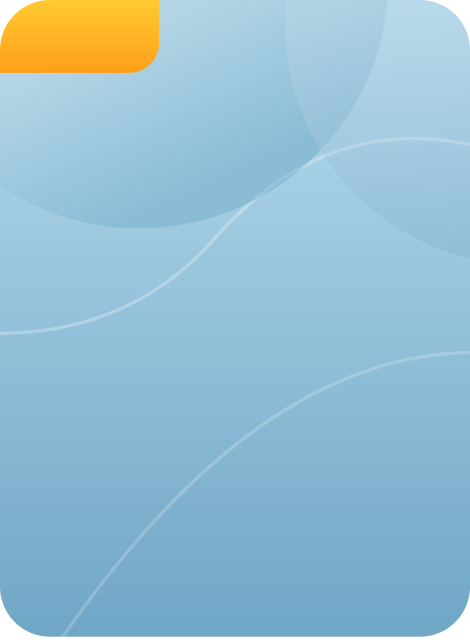
Reproduce this background procedurally as a Shadertoy shader.

```glsl
// A pale blue rounded card with two large shaded discs, a warm corner tab
// and thin translucent curves. Shapes are distance functions blended in
// layers; the curves are quadratic Beziers walked as short segments.

const float CANVAS_HEIGHT = 768.0;  // design units from top to bottom
const vec2 CARD_SIZE = vec2(564.0, 764.0);
const int CURVE_STEPS = 32;

const vec3 SKY_TOP = vec3(0.722, 0.867, 0.933);
const vec3 SKY_BOTTOM = vec3(0.439, 0.651, 0.776);
const vec3 LEFT_LIGHT = vec3(0.702, 0.835, 0.898);
const vec3 LEFT_DARK = vec3(0.541, 0.739, 0.839);
const vec3 RIGHT_LIGHT = vec3(0.729, 0.839, 0.908);
const vec3 RIGHT_DARK = vec3(0.533, 0.708, 0.806);
const vec3 TAB_TOP = vec3(1.0, 0.79, 0.19);
const vec3 TAB_BOTTOM = vec3(1.0, 0.625, 0.1);
const vec3 WHITE = vec3(1.0);

// Linear gradient between two positions along a direction
vec3 gradient(vec2 p, vec2 direction, float start, float end, vec3 a, vec3 b) {
    float t = (dot(p, normalize(direction)) - start) / (end - start);
    return mix(a, b, clamp(t, 0.0, 1.0));
}

float roundedBox(vec2 p, vec2 center, vec2 halfSize, float radius) {
    vec2 q = abs(p - center) - halfSize + radius;
    return length(max(q, 0.0)) + min(max(q.x, q.y), 0.0) - radius;
}

float segment(vec2 p, vec2 a, vec2 b) {
    vec2 ab = b - a;
    float h = clamp(dot(p - a, ab) / dot(ab, ab), 0.0, 1.0);
    return length(p - a - ab * h);
}

vec2 bezier(vec2 a, vec2 control, vec2 b, float t) {
    return mix(mix(a, control, t), mix(control, b, t), t);
}

float curveDistance(vec2 p, vec2 a, vec2 control, vec2 b) {
    float nearest = 1e5;
    vec2 previous = a;
    for (int i = 1; i <= CURVE_STEPS; i++) {
        vec2 next = bezier(a, control, b, float(i) / float(CURVE_STEPS));
        nearest = min(nearest, segment(p, previous, next));
        previous = next;
    }
    return nearest;
}

// Antialiased coverage of a signed distance
float coverage(float d, float pixel) {
    return clamp(0.5 - d / pixel, 0.0, 1.0);
}

void mainImage(out vec4 fragColor, in vec2 fragCoord) {
    float pixel = CANVAS_HEIGHT / iResolution.y;
    vec2 p = vec2(fragCoord.x, iResolution.y - fragCoord.y) * pixel;

    // Sky
    vec2 down = vec2(0.0, 1.0);
    vec3 color = gradient(p, down, 0.0, CARD_SIZE.y, SKY_TOP, SKY_BOTTOM);

    // Discs
    float leftDisc = coverage(length(p - vec2(167.0, -25.0)) - 299.0, pixel);
    float rightDisc = coverage(length(p - vec2(631.0, 29.0)) - 289.0, pixel);
    vec3 leftColor = gradient(p, vec2(0.42, 0.91), 100.0, 305.0,
                              LEFT_LIGHT, LEFT_DARK);
    vec3 rightColor = gradient(p, vec2(0.12, 0.99), 60.0, 370.0,
                               RIGHT_LIGHT, RIGHT_DARK);
    color = mix(color, leftColor, leftDisc);
    color = mix(color, rightColor, 0.5 * rightDisc);

    // Upper wave, dimmed where the discs veil it
    vec2 waveJoin = vec2(255.0, 289.0);
    float wave = min(
        curveDistance(p, vec2(-2.0, 400.0), vec2(155.0, 400.0), waveJoin),
        curveDistance(p, waveJoin, vec2(390.0, 135.0), vec2(566.0, 174.0)));
    float waveAlpha = 0.27 * mix(1.0, 0.4, leftDisc) * mix(1.0, 0.75, rightDisc);
    color = mix(color, WHITE, waveAlpha * coverage(wave - 2.0, pixel));

    // Lower arc
    float arc = curveDistance(p, vec2(74.0, 766.0), vec2(310.0, 425.0),
                              vec2(566.0, 423.0));
    color = mix(color, WHITE, 0.2 * coverage(arc - 2.0, pixel));

    // Corner tab, extending past the top left
    float tab = roundedBox(p, vec2(45.5, -6.5), vec2(145.5, 94.0), 36.0);
    vec3 tabColor = gradient(p, down, 0.0, 87.5, TAB_TOP, TAB_BOTTOM);
    color = mix(color, tabColor, coverage(tab, pixel));

    // Card outline on white
    float card = roundedBox(p, 0.5 * CARD_SIZE, 0.5 * CARD_SIZE, 60.0);
    fragColor = vec4(mix(WHITE, color, coverage(card, pixel)), 1.0);
}
```
